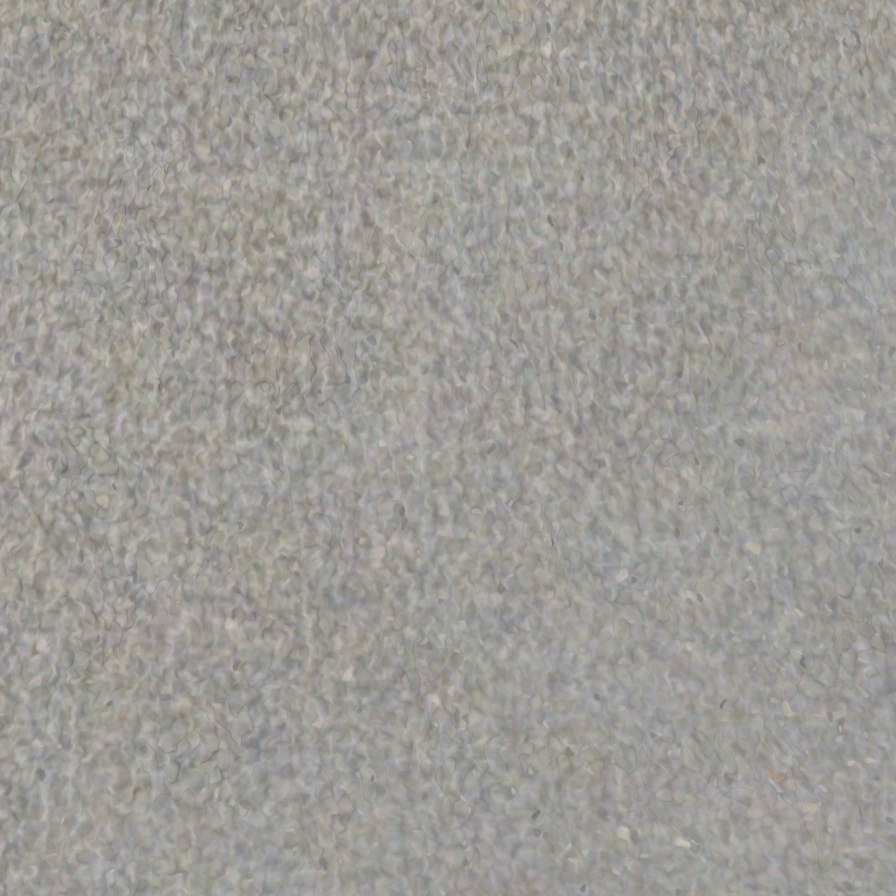
Give the GLSL for this texture, as a three.js fragment shader.

```glsl
// Weathered grey stone: fine, mostly upright grains with faint colour mottling,
// thin dark creases, pale mineral chips and small pits.
// Layers of stretched gradient noise, plus jittered chips on cell grids.
varying vec2 vUv;

vec3 hash3(vec2 cell) {
  vec3 h = fract(cell.xyx * vec3(0.1031, 0.1030, 0.0973));
  h += dot(h, h.yxz + 33.33);
  return fract((h.xxy + h.yzz) * h.zyx);
}

float cornerSlope(vec2 cell, vec2 offset) {
  float angle = 6.2832 * hash3(cell).x;
  return dot(vec2(cos(angle), sin(angle)), offset);
}

float gradientNoise(vec2 p) {
  vec2 cell = floor(p);
  vec2 f = p - cell;
  vec2 blend = f * f * f * (f * (f * 6.0 - 15.0) + 10.0);
  vec2 right = vec2(1.0, 0.0);
  vec2 up = vec2(0.0, 1.0);
  float low = mix(cornerSlope(cell, f), cornerSlope(cell + right, f - right), blend.x);
  float high = mix(cornerSlope(cell + up, f - up), cornerSlope(cell + 1.0, f - 1.0), blend.x);
  return mix(low, high, blend.y);
}

// Scattered soft-edged chips: x is coverage, y a random tone per chip.
vec2 chips(vec2 p, float share, float radius, float salt) {
  vec2 home = floor(p);
  vec2 result = vec2(0.0);
  for (int j = -1; j <= 1; j++) {
    for (int i = -1; i <= 1; i++) {
      vec2 cell = home + vec2(float(i), float(j));
      vec3 place = hash3(cell + salt);
      vec3 look = hash3(cell + salt + 57.0);
      vec2 d = p - cell - place.xy;
      float turn = 3.1416 * look.y;
      d = mat2(cos(turn), -sin(turn), sin(turn), cos(turn)) * d;
      d.x *= 1.0 + 0.7 * look.z;
      float size = radius * mix(0.55, 1.0, look.x);
      float cover = 1.0 - smoothstep(0.55 * size, 1.25 * size, length(d));
      cover *= step(place.z, share) * mix(0.4, 1.0, look.z);
      if (cover > result.x) result = vec2(cover, look.y);
    }
  }
  return result;
}

void main() {
  // Bend the grain: upright at left, leaning back towards the right
  vec2 p = vUv;
  p.x += 0.3 * (vUv.x - 0.3) * (vUv.y - 0.5);
  p += 0.008 * vec2(gradientNoise(vUv * 14.0), gradientNoise(vUv * 14.0 + 31.7));
  vec2 ragged = p + 0.005 * vec2(gradientNoise(p * 95.0 + 4.3), gradientNoise(p * 95.0 + 71.9));

  // The lower right is worn smoother
  float broad = gradientNoise(vUv * 4.0 + 8.4);
  float wear = smoothstep(0.5, 1.6, vUv.x + 1.0 - vUv.y + 0.4 * broad);
  float roughness = mix(1.15, 0.72, wear);

  // Grain relief, from clumps down to fine grit
  float relief = 0.055 * gradientNoise(p * vec2(38.0, 30.0) + 2.6);
  relief += 0.13 * gradientNoise(ragged * vec2(92.0, 62.0) + 13.1);
  relief += 0.085 * gradientNoise(ragged * vec2(165.0, 112.0) + 47.5);

  // Thin creases between grains, gathered in patches
  float seam = abs(gradientNoise(ragged * vec2(58.0, 30.0) + 22.8));
  float patches = smoothstep(-0.1, 0.4, gradientNoise(p * 9.0 + 63.2));
  relief -= 0.055 * (1.0 - smoothstep(0.0, 0.09, seam)) * (0.25 + 0.75 * patches);

  vec3 stone = vec3(0.624, 0.612, 0.590);
  stone += relief * roughness + 0.025 * broad + 0.02 * gradientNoise(vUv * 11.0 + 5.7);

  // Warm to cool and green to rose mottling
  float warmth = gradientNoise(p * vec2(74.0, 56.0) + 91.3) + 0.6 * gradientNoise(p * 13.0 + 40.6);
  float rose = gradientNoise(p * vec2(82.0, 60.0) + 18.9) + 0.5 * gradientNoise(p * 10.0 + 77.4);
  stone += warmth * vec3(0.022, 0.006, -0.036);
  stone += rose * vec3(0.016, -0.014, 0.008);
  stone += wear * vec3(-0.008, -0.002, 0.008);

  // Pale chips, small and large, from cream to pinkish white
  vec2 small = chips(ragged * 58.0, 0.24, 0.30, 11.0);
  vec2 large = chips(ragged * 27.0, 0.07, 0.27, 83.0);
  vec3 cream = vec3(0.75, 0.73, 0.66);
  vec3 pinkWhite = vec3(0.80, 0.75, 0.74);
  stone = mix(stone, mix(cream, pinkWhite, small.y), 0.55 * small.x);
  stone = mix(stone, mix(cream, pinkWhite, large.y) + 0.5 * relief, 0.75 * large.x);

  // Small bluish and brownish pits
  vec2 pits = chips(ragged * vec2(52.0, 36.0), 0.10, 0.30, 29.0);
  vec3 pitColor = mix(vec3(0.42, 0.43, 0.47), vec3(0.44, 0.41, 0.36), pits.y);
  stone = mix(stone, pitColor, 0.6 * pits.x);

  // Rare ochre stains
  vec2 ochre = chips(ragged * 17.0, 0.025, 0.22, 5.0);
  stone = mix(stone, vec3(0.69, 0.60, 0.50) + relief, 0.5 * ochre.x);

  gl_FragColor = vec4(stone, 1.0);
}
```
